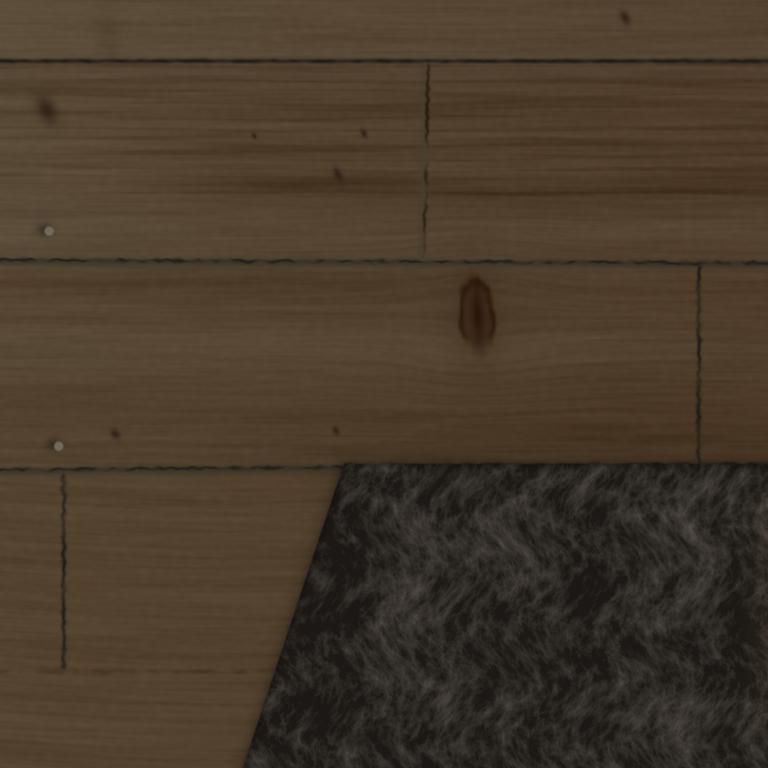
Reproduce this texture procedurally as a Shadertoy shader.

```glsl
// Dim pine planks with knots and nails, and a mottled slate slab at the lower right.

vec2 hash2(vec2 p) {
  vec3 q = fract(p.xyx * vec3(0.1031, 0.103, 0.0973));
  q += dot(q, q.yzx + 33.33);
  return fract((q.xx + q.yz) * q.zy);
}

// Cellular noise: distance to the nearest scattered point
float cells(vec2 p) {
  vec2 id = floor(p), f = p - id;
  float d = 2.0;
  for (int k = 0; k < 9; k++) {
    vec2 o = vec2(k % 3 - 1, k / 3 - 1);
    vec2 r = o + hash2(id + o) - f;
    d = min(d, dot(r, r));
  }
  return sqrt(d);
}

// Gently warped octaves of cells, centred near zero
float flakes(vec2 p) {
  float sum = -0.45, amp = 0.42;
  for (int i = 0; i < 4; i++) {
    sum += amp * cells(p + 0.22 * sin(p.yx * 2.7 + vec2(0.4, 1.9)));
    p = mat2(1.6, 1.2, -1.2, 1.6) * p + 7.3;
    amp *= 0.65;
  }
  return sum;
}

float blob(vec2 p, float x, float y, float w, float h) {
  vec2 q = (p - vec2(x, y)) / vec2(w, h);
  return exp(-dot(q, q));
}

float line(float d, float width) { return exp(-d * d / (width * width)); }

// Soft-ended interval
float span(float y, float lo, float hi) {
  return smoothstep(lo, lo + 0.006, y) * smoothstep(hi, hi - 0.006, y);
}

// Long fibres built from layered sines
float grain(vec2 p) {
  float sum = 0.0, freq = 85.0, amp = 0.5;
  for (int i = 0; i < 5; i++) {
    float bend = 1.3 * sin(p.x * float(3 + i) + p.y * 19.0 + float(i) * 2.1);
    sum += amp * sin(p.y * freq + bend + 2.0 * sin(p.y * freq * 0.37));
    freq *= 1.63;
    amp *= 0.8;
  }
  return sum;
}

vec3 wood(vec2 p) {
  // Fibres part around the large knot
  vec2 k = p - vec2(0.621, 0.588), g = p;
  g.y -= k.y * 0.55 * blob(k, 0.0, 0.0, 0.09, 0.075);
  g.y += 0.012 * sin(p.x * 5.0) * smoothstep(0.4, 0.36, p.y);
  float upper = span(p.y, 0.735, 0.922);
  vec3 col = mix(vec3(0.330, 0.265, 0.188), vec3(0.312, 0.241, 0.168), p.x);
  col += grain(g) * mix(0.007, 0.011, upper);
  col -= mix(0.014, 0.032, upper) * smoothstep(0.35, 0.7, cells(g * vec2(2.5, 95.0) + 4.0));
  col += 0.024 * (cells(g * vec2(9.0, 170.0)) - 0.40);
  col += 0.016 * (cells(p * vec2(75.0, 130.0)) - 0.45);

  // Broad bands across the planks
  vec3 pale = vec3(0.020, 0.025, 0.027);
  col += pale * smoothstep(0.915, 0.925, p.y);
  col -= 0.028 * line(p.y - 0.758 - 0.01 * sin(p.x * 7.0), 0.016) * smoothstep(0.1, 0.35, p.x);
  col += pale * 0.8 * line(p.y - 0.699, 0.033);
  col += pale * blob(p, 0.35, 0.54, 0.5, 0.032);
  col += pale * blob(p, 0.0, 0.8, 0.22, 0.25);
  col -= 0.032 * blob(p, 0.75, 0.43, 0.5, 0.055);
  col -= 0.025 * blob(p, 0.1, 0.63, 0.6, 0.02);
  col -= 0.026 * blob(p, 0.14, 0.955, 0.018, 0.035);

  // Large knot: halo, brown oval, dark rim and heart
  vec2 q = vec2(k.x + 0.06 * k.y, k.y) / vec2(0.024, 0.052);
  float r = length(q) + 0.04 * sin(q.y * 7.0) + 0.12 * (cells(p * vec2(90.0, 45.0)) - 0.45);
  col = mix(col, vec3(0.25, 0.17, 0.115), 0.4 * exp(-r * r * 0.45));
  col = mix(col, vec3(0.225, 0.145, 0.1), 0.75 * smoothstep(1.15, 0.6, r));
  col -= 0.075 * line(r - 0.86, 0.15) * smoothstep(-0.5, 0.5, q.y + abs(q.x));
  col -= 0.075 * blob(q, 0.05, 0.05, 0.3, 0.65);

  // Small knots: centre, width and height
  vec4 knots[7] = vec4[7](vec4(0.061, 0.857, 0.012, 0.017), vec4(0.44, 0.773, 0.005, 0.01),
    vec4(0.474, 0.826, 0.004, 0.006), vec4(0.331, 0.823, 0.003, 0.004), vec4(0.814, 0.977, 0.006, 0.009),
    vec4(0.15, 0.435, 0.006, 0.007), vec4(0.4375, 0.439, 0.004, 0.005));
  for (int i = 0; i < 7; i++) {
    vec2 s = p - knots[i].xy;
    s.x += 0.3 * s.y;
    col = mix(col, vec3(0.16, 0.1, 0.075), 0.75 * blob(s, 0.0, 0.0, knots[i].z, knots[i].w));
  }

  // Two pale nail heads with shadows
  for (int i = 0; i < 2; i++) {
    vec2 c = p - mix(vec2(0.064, 0.699), vec2(0.0765, 0.419), float(i));
    col = mix(col, vec3(0.15, 0.13, 0.1), 0.65 * blob(c, -0.006, 0.002, 0.01, 0.008));
    col = mix(col, vec3(0.44, 0.42, 0.36), smoothstep(0.008, 0.004, length(c)));
  }

  // Long seams: grey filling with a broken dark edge
  float wob = 0.004 * (cells(p * vec2(65.0, 90.0)) - 0.45);
  float worn = smoothstep(0.15, 0.6, cells(p * vec2(38.0, 20.0) + 2.0));
  vec3 gap = vec3(0.11, 0.1, 0.08);
  col = mix(col, gap, (0.7 + 0.25 * worn) * line(p.y - 0.9205 - 0.3 * wob, 0.003));
  for (int i = 0; i < 2; i++) {
    float seam = p.y - (i == 0 ? 0.6595 - 0.004 * p.x : 0.386 + 0.008 * p.x);
    col = mix(col, vec3(0.23, 0.21, 0.165), 0.85 * line(seam, 0.005));
    col = mix(col, gap, (0.2 + 0.6 * worn) * line(seam - 0.002 + wob, 0.0022));
  }
  col -= 0.04 * worn * line(p.y - 0.126 + wob, 0.003);

  // Butt joints
  float row = span(p.y, 0.66, 0.92), butt = p.x - 0.536 - 0.02 * p.y + wob;
  col = mix(col, vec3(0.28, 0.24, 0.18), 0.75 * row * line(butt, 0.006));
  col -= 0.12 * row * worn * line(butt - 0.003, 0.0022);
  float dark = span(p.y, 0.388, 0.657) * line(p.x - 0.91 - wob, 0.003);
  dark += span(p.y, 0.126, 0.386) * line(p.x - 0.083 - wob, 0.003);
  return mix(col, gap, (0.5 + 0.4 * worn) * dark);
}

vec3 slate(vec2 p) {
  // Large pale and dark patches, then two scales of flakes
  float tone = 0.3 + 0.2 * blob(p, 0.87, 0.31, 0.13, 0.09);
  tone += 0.32 * blob(p, 0.65, 0.29, 0.045, 0.06) + 0.28 * blob(p, 0.53, 0.24, 0.04, 0.09);
  tone += 0.22 * blob(p, 0.52, 0.1, 0.05, 0.03) + 0.26 * blob(p, 0.86, 0.07, 0.08, 0.05);
  tone -= 0.24 * blob(p, 0.775, 0.25, 0.035, 0.09) + 0.22 * blob(p, 0.96, 0.19, 0.025, 0.13);
  tone -= 0.18 * blob(p, 0.43, 0.25, 0.06, 0.2);
  vec2 w = p + 0.012 * sin(p.yx * vec2(43.0, 37.0));
  tone += 1.1 * flakes(w * vec2(21.0, 15.0)) + 1.2 * flakes(w * vec2(58.0, 42.0) + 3.7);
  vec3 col = mix(vec3(0.108, 0.096, 0.081), vec3(0.32, 0.293, 0.267), clamp(tone, 0.0, 1.0));
  return col + vec3(0.04, 0.03, 0.015) * blob(p, 1.0, 0.2, 0.025, 0.18);
}

void mainImage(out vec4 fragColor, in vec2 fragCoord) {
  vec2 p = fragCoord / iResolution.xy;
  // Signed distance to the slab: slanted left side and level top
  float side = (0.316 + 0.333 * p.y - p.x) * 0.949;
  float d = max(side, p.y - 0.396 + 0.004 * (cells(p * 45.0) - 0.45));
  vec3 col = wood(p) * (1.0 - 0.28 * exp(-max(d, 0.0) / 0.008));
  vec3 stone = slate(p) * (1.0 - 0.25 * line(d, 0.006));
  fragColor = vec4(mix(col, stone, smoothstep(0.002, -0.002, d)), 1.0);
}
```
